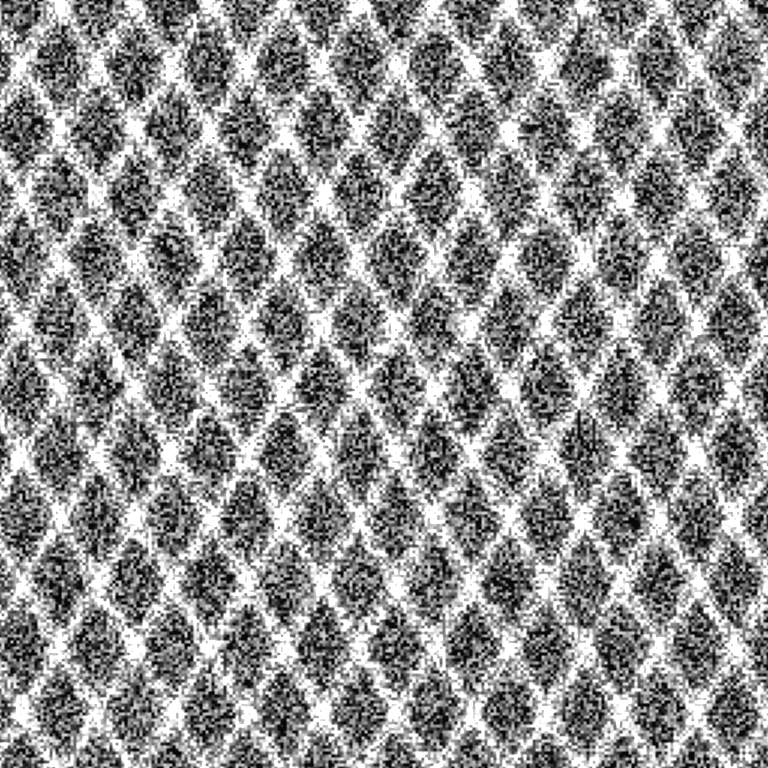
Give the GLSL for this pattern, as a WebGL 2 fragment shader.

```glsl
#version 300 es
precision highp float;
// Grainy dark diamonds divided by a soft, bright diagonal lattice.

uniform vec2 u_resolution;
out vec4 outColor;

float hash(vec2 cell) {
    vec3 q = fract(vec3(cell.xyx) * vec3(0.1031, 0.1030, 0.0973));
    q += dot(q, q.yzx + 33.33);
    return fract((q.x + q.y) * q.z);
}

// Smoothly interpolated grain from 0 to 1
float grain(vec2 p) {
    vec2 cell = floor(p);
    vec2 f = smoothstep(0.0, 1.0, fract(p));
    float bottom = mix(hash(cell), hash(cell + vec2(1.0, 0.0)), f.x);
    float top = mix(hash(cell + vec2(0.0, 1.0)), hash(cell + 1.0), f.x);
    return mix(bottom, top, f.y);
}

// Brightness of the two crossing line families; they add up at the nodes
float lattice(vec2 p) {
    vec2 q = (p - vec2(0.078, 0.913)) / vec2(0.0975, 0.1682);
    vec2 diagonal = vec2(q.x + q.y, q.x - q.y);
    vec2 lineDistance = abs(fract(diagonal) - 0.5) / 0.13;
    vec2 glow = exp(-lineDistance * lineDistance);
    return glow.x + glow.y;
}

void main() {
    vec2 uv = gl_FragCoord.xy / u_resolution;

    // Slight waviness of the lines
    vec2 wobble = 0.0012 * sin(uv.yx * vec2(47.0, 53.0) + 2.0 * sin(uv * 31.0));

    float tone = 0.36 + 0.46 * lattice(uv + wobble);
    tone += 1.02 * (grain(uv * 256.0 + 17.0) - 0.5);
    outColor = vec4(vec3(clamp(tone, 0.03, 1.0)), 1.0);
}
```
